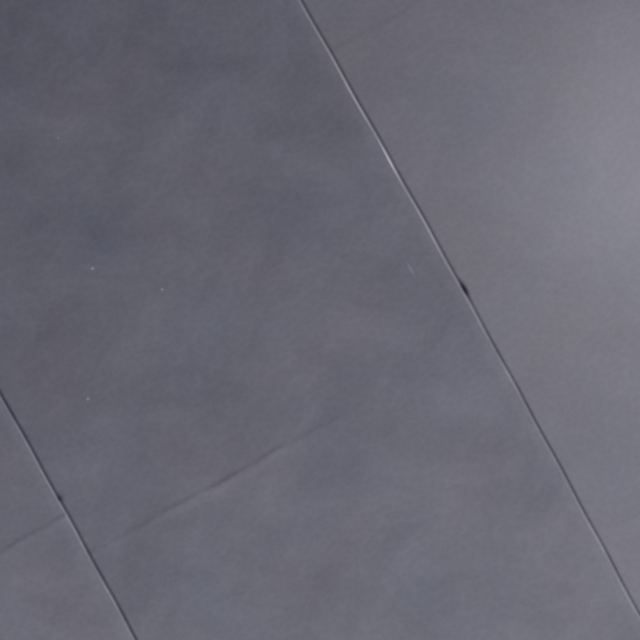
A Shadertoy shader for this texture:

```glsl
// Worn grey floor panels: slanted parallel seams, faint cross joints, mottling and soft sheen.

const vec2 ACROSS = vec2(0.876, 0.482);   // unit vector across the panels
const vec2 ALONG = vec2(0.482, -0.876);   // unit vector down the seams
const float PANEL_WIDTH = 0.711;
const float FIRST_SEAM = 0.181;

vec2 hash2(vec2 p) {
    vec3 q = fract(p.xyx * vec3(0.1031, 0.1030, 0.0973));
    q += dot(q, q.yzx + 33.33);
    return fract((q.xx + q.yz) * q.zy);
}

// Soft bell of given half width
float bell(float x, float width) {
    x /= width;
    return exp(-x * x);
}

// Line profile that keeps at least a pixel of softness
float line(float dist, float width, float pixel) {
    return bell(dist, max(width, 0.75 * pixel));
}

// Layered, warped sines in about -1..1
float mottle(vec2 p) {
    float sum = 0.0, amp = 0.5;
    for (int i = 0; i < 5; i++) {
        p += 0.55 * sin(p.yx * 1.3 + float(i) * 1.7);
        sum += amp * sin(p.x) * sin(p.y + 0.8);
        p = mat2(1.35, 1.15, -1.15, 1.35) * p + 2.3;
        amp *= 0.62;
    }
    return sum;
}

// Nearest cell point: distance in cell units, and that cell's random value
vec2 cellular(vec2 p) {
    vec2 nearest = vec2(9.0, 0.0);
    for (int y = -1; y <= 1; y++)
    for (int x = -1; x <= 1; x++) {
        vec2 cell = floor(p) + vec2(x, y);
        float d = length(cell + hash2(cell) - p);
        if (d < nearest.x) nearest = vec2(d, hash2(cell + 71.0).x);
    }
    return nearest;
}

// Elongated spot aligned with the seams
float spot(vec2 p, vec2 center, vec2 size) {
    vec2 q = vec2(dot(p - center, ACROSS), dot(p - center, ALONG)) / size;
    return exp(-dot(q, q));
}

// Broad brightness of the floor
float floorTone(vec2 uv, float panel) {
    float slope = 0.5 + 0.5 * (uv.x - uv.y);
    float tone = 0.336 + 0.122 * slope;
    tone += panel < 0.5 ? 0.016 : (panel > 1.5 ? 0.020 : 0.0);
    float sheen = bell(length((uv - vec2(1.04, 0.76)) * vec2(1.0, 0.9)), 0.25);
    return tone + 0.10 * sheen * step(1.5, panel);
}

// Lit lip beside a dark groove, changing along its length
float seamShade(float s, float v, float side, float pixel) {
    float wear = 0.7 + 0.3 * sin(v * 31.0 + 2.0 * sin(v * 17.0));
    float shine = side * bell(v + 0.37, 0.15);
    float lip = line(s + 0.001, 0.0021, pixel) * (0.075 + 0.17 * shine) * wear;
    float groove = line(s - 0.0034, 0.0026, pixel) * (0.11 - 0.02 * shine) * (1.4 - 0.5 * wear);
    float halo = 0.014 * bell(s + 0.007, 0.009);
    return lip + halo - groove;
}

// Uneven crease across one panel
float jointShade(vec2 q, float panel, float pixel) {
    float offset = panel < 0.5 ? -0.122 : (panel < 1.5 ? -0.052 : -0.557);
    float wobble = 0.0012 * sin(q.x * 33.0) + 0.0008 * sin(q.x * 91.0 + 1.0);
    float d = q.y - offset - wobble;
    float strength = panel < 0.5 ? 0.7 : (panel < 1.5 ? 0.3 + 0.7 * bell(q.x - 0.42, 0.12) : 0.25);
    strength *= 1.0 - smoothstep(0.55, 0.75, q.x) * step(panel, 1.5);
    strength *= 0.75 + 0.25 * sin(q.x * 77.0);
    return strength * (0.020 * bell(d - 0.009, 0.009) - 0.055 * line(d, 0.0042, pixel));
}

void mainImage(out vec4 fragColor, in vec2 fragCoord) {
    vec2 uv = fragCoord / iResolution.xy;
    float pixel = 1.0 / min(iResolution.x, iResolution.y);

    // Panel coordinates, slightly bowed
    vec2 q = vec2(dot(uv, ACROSS), dot(uv, ALONG));
    float bow = 0.004 * cos(2.8 * (q.y + 0.1)) + 0.0005 * sin(q.y * 43.0);
    float strip = (q.x - bow - FIRST_SEAM) / PANEL_WIDTH;
    float panel = floor(strip) + 1.0;
    float seam = (fract(strip + 0.5) - 0.5) * PANEL_WIDTH;
    float side = step(0.5, strip);

    // Surface: cloudy patches, smaller blotches, scuffs and fine grain
    float tone = floorTone(uv, panel);
    float calm = panel > 1.5 ? 0.5 : 1.0;
    tone += calm * 0.021 * mottle(q * vec2(15.0, 19.0) + 1.0);
    tone += calm * 0.010 * mottle(q * vec2(42.0, 58.0) + 4.0);
    tone += 0.017 * (cellular(q * vec2(75.0, 110.0)).x - 0.5);
    tone += 0.011 * (cellular(q.yx * vec2(150.0, 210.0) + 9.0).x - 0.5);

    // Seams and joints
    tone += seamShade(seam, q.y, side, pixel) + jointShade(q, panel, pixel);
    tone -= 0.20 * spot(uv, vec2(0.726, 0.549), vec2(0.004, 0.012));
    tone -= 0.10 * spot(uv, vec2(0.094, 0.222), vec2(0.005, 0.006));
    tone += 0.06 * spot(uv, vec2(0.642, 0.579), vec2(0.0022, 0.010));

    // Sparse chips on the worn left side
    vec2 chip = cellular(uv * 17.0 + 3.0);
    float chipMask = step(0.89, chip.y) * smoothstep(0.36, 0.20, uv.x) * smoothstep(0.85, 0.7, uv.y);
    tone += 0.14 * chipMask * step(0.5, panel) * line(chip.x / 17.0, 0.0022, pixel) * sign(chip.y - 0.91);

    // Cool grey with a faint warm drift
    float warmth = 0.006 * mottle(uv * 16.0 + 9.0) + 0.003 * step(1.5, panel);
    vec3 color = tone + vec3(0.0, 0.0, 0.044) + warmth * vec3(1.0, 0.0, -1.0);
    fragColor = vec4(clamp(color, 0.0, 1.0), 1.0);
}
```
